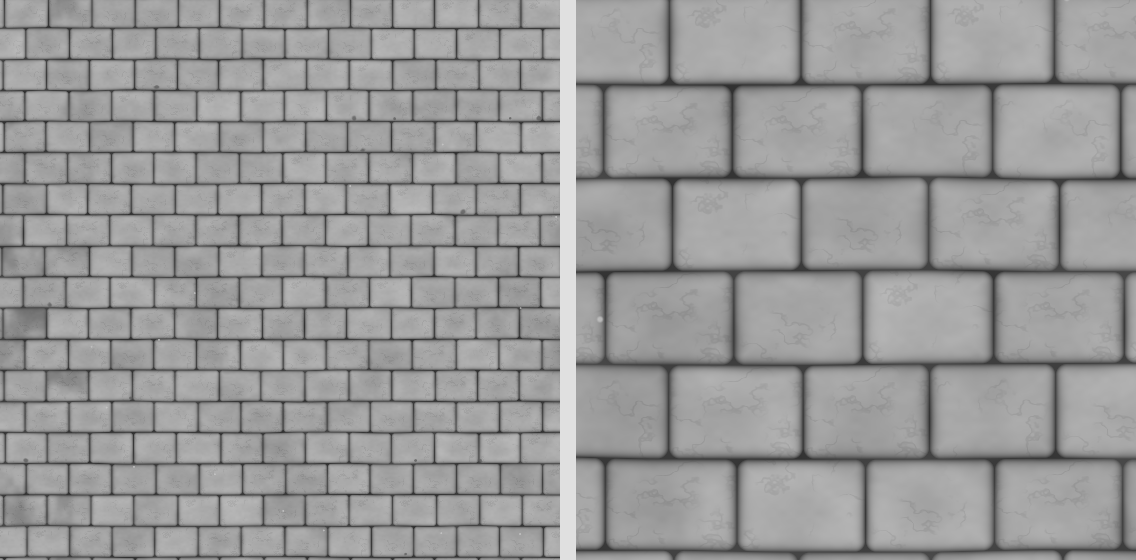
Left: the whole. Right: its middle third, enlarged.
This texture is drawn by a Shadertoy shader. Its source:

```glsl
// Grey stone paving in running bond: 13 stones across, 18 courses up.
// Each stone is a rounded box whose edge distance sets the soft dark joint;
// wrapping value noise adds mottling, faint veins, stains and specks.

float hash(vec2 p) {
    vec3 q = fract(p.xyx * 0.1031);
    q += dot(q, q.yzx + 33.33);
    return fract((q.x + q.y) * q.z);
}

// Value noise that repeats after a whole number of lattice cells
float noise(vec2 p, vec2 period, float seed) {
    vec2 i = floor(p), f = fract(p);
    f = f * f * (3.0 - 2.0 * f);
    vec2 a = mod(i, period) + seed, b = mod(i + 1.0, period) + seed;
    return mix(mix(hash(a), hash(vec2(b.x, a.y)), f.x),
               mix(hash(vec2(a.x, b.y)), hash(b), f.x), f.y);
}

float fbm(vec2 p, vec2 period, float seed) {
    float sum = 0.0, gain = 0.5;
    for (int k = 0; k < 4; k++) {
        sum += gain * noise(p, period, seed + float(k) * 17.0);
        p *= 2.0;
        period *= 2.0;
        gain *= 0.5;
    }
    return sum / 0.9375;
}

// Signed distance to a box with rounded corners, negative inside
float roundedBox(vec2 p, vec2 halfSize, float radius) {
    vec2 d = abs(p) - halfSize + radius;
    return length(max(d, 0.0)) + min(max(d.x, d.y), 0.0) - radius;
}

void mainImage(out vec4 fragColor, in vec2 fragCoord) {
    vec2 uv = fragCoord / iResolution.xy;
    vec2 count = vec2(13.0, 18.0);
    vec2 grid = uv * count;

    // Courses, shifted by half a stone with a slow drift and uneven joints
    float y = grid.y - 0.094 + 0.035 * (noise(grid, count, 5.0) - 0.5);
    float row = mod(floor(y), count.y);
    float shift = 0.085 + 0.03 * cos(6.28319 * row / count.y) + 0.5 * (1.0 - mod(row, 2.0));
    float x = grid.x - shift + 0.06 * (noise(vec2(grid.x, row), count, 41.0) - 0.5);
    vec2 stone = vec2(mod(floor(x), count.x), row);

    // Position inside the stone, measured in course heights
    vec2 local = (fract(vec2(x, y)) - 0.5) * vec2(1.385, 1.0);
    float inset = max(-roundedBox(local, vec2(0.6925, 0.5), 0.12), 0.0);
    float random = hash(stone + 71.0);

    // Stone face: own tone, mottling, cloudy centre and a few pale stones
    float mottle = fbm(grid * 2.0, count * 2.0, 11.0);
    float grain = noise(grid * 14.0, count * 14.0, 29.0);
    float tone = 0.668 + 0.045 * (random - 0.5) + 0.10 * (mottle - 0.5) + 0.016 * (grain - 0.5);
    tone += 0.04 * smoothstep(0.88, 1.0, hash(stone + 137.0));
    tone -= 0.025 * smoothstep(0.45, 0.0, length(local * vec2(0.75, 1.0)));

    // Short veins, drawn from a few variants shared between stones
    vec2 veinPos = local * vec2(4.0, 5.0) + 8.0 + 9.0 * floor(random * 4.0);
    float ridge = abs(fbm(veinPos, vec2(64.0), 3.0) - 0.5);
    float patchy = smoothstep(0.4, 0.7, noise(veinPos * 0.8, vec2(64.0), 53.0));
    tone -= 0.045 * smoothstep(0.05, 0.0, ridge) * patchy;

    // Stains: scattered on some stones, denser in a worn strip at the left
    float strip = smoothstep(0.12, 0.03, abs(fract(uv.x + 0.43) - 0.5));
    float stain = smoothstep(0.45, 0.8, fbm(grid * 0.5 * vec2(2.0, 1.0), vec2(13.0, 9.0), 83.0));
    tone -= stain * (0.05 + 0.13 * strip) * smoothstep(0.2, 0.9, hash(stone + 19.0));

    // Soft joint, with depth and spread that vary along it
    float depth = noise(grid * 2.0, count * 2.0, 97.0);
    float spread = mix(0.034, 0.05, noise(grid * 3.0, count * 3.0, 61.0));
    float joint = 0.19 + 0.10 * depth;
    float shade = mix(joint, tone, 1.0 - exp(-inset / spread));

    // Dirt lumps resting on the joints and tiny pale chips
    for (int k = 0; k < 14; k++) {
        vec2 seed = vec2(float(k) * 3.0 + 1.0, 7.0);
        float course = floor(hash(seed + 40.0) * count.y);
        vec2 lump = vec2(hash(seed), (course + 0.19) / count.y);
        vec2 chip = vec2(hash(seed + 80.0), hash(seed + 120.0));
        float toLump = length(fract(uv - lump + 0.5) - 0.5);
        float toChip = length(fract(uv - chip + 0.5) - 0.5);
        float size = mix(0.003, 0.0065, hash(seed + 160.0));
        float lumpMask = smoothstep(size, size * 0.3, toLump + 0.003 * (grain - 0.5));
        shade = mix(shade, 0.36, 0.75 * lumpMask);
        shade = mix(shade, 0.8, 0.7 * smoothstep(0.0025, 0.0008, toChip));
    }

    fragColor = vec4(vec3(clamp(shade, 0.0, 1.0)), 1.0);
}
```
